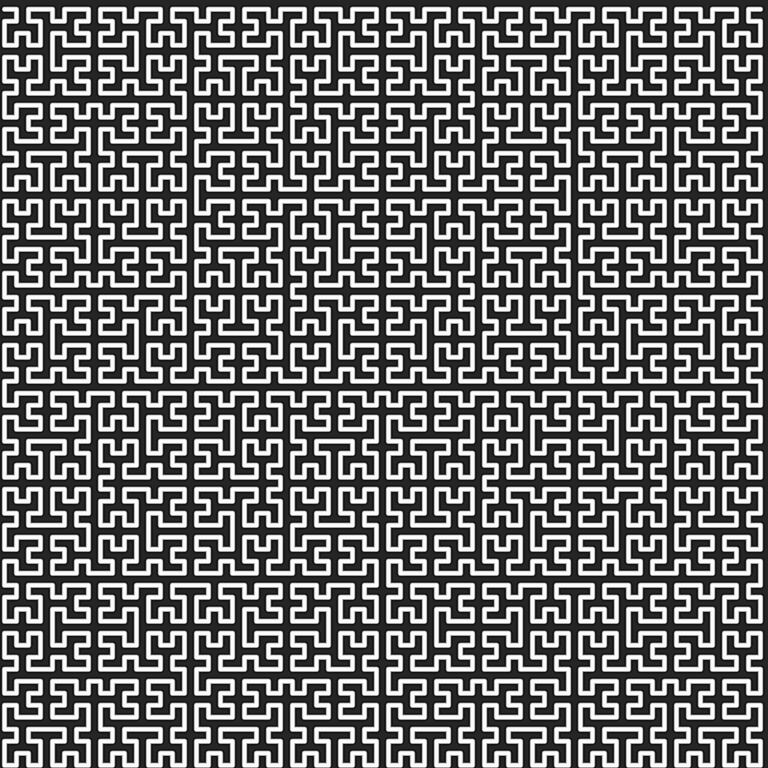
A three.js fragment shader for this pattern:

```glsl
// Space-filling Hilbert curve through a 64 by 64 lattice, white on charcoal.
// Each cell finds its place along the curve and draws arms toward the
// neighbours one step before and after it; a darker rim borders the line.

varying vec2 vUv;

const float GRID = 64.0;                      // lattice points per side
const int ORDER = 6;                          // GRID = 2 ^ ORDER
const vec2 OFFSET = vec2(0.125, -0.275);      // lattice shift, in cells
const float HALF_WIDTH = 0.197;               // line half width, in cells
const float SOFTNESS = 0.065;                 // half width of the edge ramp
const float RIM_END = 0.35;                   // outer radius of the dark rim

const vec3 LINE_COLOR = vec3(0.99);
const vec3 RIM_COLOR = vec3(0.07);
const vec3 GROUND_COLOR = vec3(0.145);

// Position of a cell along the curve; cells off the lattice get -10.
float hilbertIndex(vec2 cell, float size) {
  if (min(cell.x, cell.y) < 0.0 || max(cell.x, cell.y) >= size) return -10.0;
  float index = 0.0;
  float s = size;
  for (int i = 0; i < ORDER; i++) {
    s *= 0.5;
    vec2 quadrant = step(vec2(s), cell);
    float rank = 3.0 * quadrant.x + quadrant.y - 2.0 * quadrant.x * quadrant.y;
    index += s * s * rank;
    cell -= s * quadrant;
    // The first and last quadrants are turned on their side.
    if (quadrant.y < 0.5) {
      if (quadrant.x > 0.5) cell = vec2(s - 1.0) - cell;
      cell = cell.yx;
    }
  }
  return index;
}

// Distance to an arm from the cell centre to its border.
float armDistance(vec2 p, vec2 direction) {
  return length(p - direction * clamp(dot(p, direction), 0.0, 0.5));
}

// Distance to the part of the curve that lies in the cell holding p.
float curveDistance(vec2 p, float size) {
  vec2 cell = clamp(floor(p), 0.0, size - 1.0);
  vec2 local = p - cell - 0.5;
  float here = hilbertIndex(cell, size);
  float nearest = length(local);
  vec2 direction = vec2(1.0, 0.0);
  for (int i = 0; i < 4; i++) {
    float there = hilbertIndex(cell + direction, size);
    if (abs(there - here) < 1.5) nearest = min(nearest, armDistance(local, direction));
    direction = vec2(-direction.y, direction.x);
  }
  return nearest;
}

// Line, rim and ground by distance from the curve.
vec3 shade(float dist) {
  vec3 base = mix(RIM_COLOR, GROUND_COLOR, smoothstep(RIM_END - 0.03, RIM_END + 0.03, dist));
  float line = clamp((HALF_WIDTH + SOFTNESS - dist) / (2.0 * SOFTNESS), 0.0, 1.0);
  return mix(base, LINE_COLOR, line);
}

void main() {
  // The lattice counts rows from the top.
  vec2 p = vec2(vUv.x, 1.0 - vUv.y) * GRID + OFFSET;
  gl_FragColor = vec4(shade(curveDistance(p, GRID)), 1.0);
}
```
